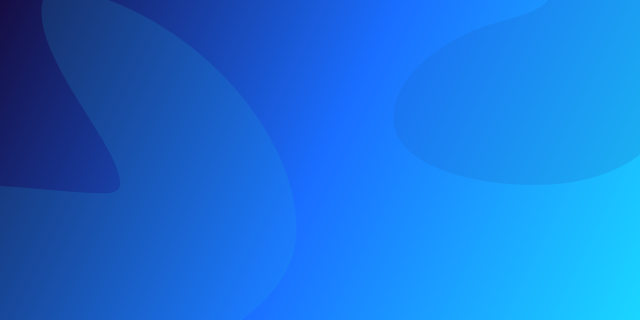
A Shadertoy shader for this background:

```glsl
// Diagonal navy-to-cyan gradient with two large translucent flowing blobs.

// Adds one cubic curve to an outline: x = squared distance, y = inside sign.
void addCurve(inout vec2 outline, vec2 p, vec2 a, vec2 b, vec2 c, vec2 d) {
    const int STEPS = 28;
    vec2 start = a;
    for (int i = 1; i <= STEPS; i++) {
        float t = float(i) / float(STEPS), s = 1.0 - t;
        vec2 end = s * s * s * a + 3.0 * s * s * t * b + 3.0 * s * t * t * c + t * t * t * d;
        vec2 edge = end - start, toP = p - start;
        vec2 gap = toP - edge * clamp(dot(toP, edge) / dot(edge, edge), 0.0, 1.0);
        outline.x = min(outline.x, dot(gap, gap));
        // Flip the sign for each edge crossed by a horizontal ray
        if ((start.y > p.y) != (end.y > p.y) && toP.x < edge.x * toP.y / edge.y)
            outline.y = -outline.y;
        start = end;
    }
}

float coverage(vec2 outline, float pixel) {
    return smoothstep(-0.7 * pixel, 0.7 * pixel, -outline.y * sqrt(outline.x));
}

// Left blob: a notch at the upper left and a broad curved right side
float leftBlob(vec2 p, float pixel) {
    vec2 o = vec2(1e6, 1.0);
    addCurve(o, p, vec2(-5, 57.8), vec2(10.4, 58.6), vec2(23.4, 60.4), vec2(32.6, 60.4));
    addCurve(o, p, vec2(32.6, 60.4), vec2(37, 60.4), vec2(38.5, 58.9), vec2(37, 54.2));
    addCurve(o, p, vec2(37, 54.2), vec2(33.6, 41.7), vec2(11.7, 18.2), vec2(13, 2.1));
    addCurve(o, p, vec2(13, 2.1), vec2(13.3, -4.7), vec2(24, -4.7), vec2(33.9, 0));
    addCurve(o, p, vec2(33.9, 0), vec2(67.2, 12.5), vec2(92.7, 44.8), vec2(92.7, 71.6));
    addCurve(o, p, vec2(92.7, 71.6), vec2(92.7, 82.8), vec2(85.9, 92.7), vec2(74.2, 101));
    addCurve(o, p, vec2(74.2, 101), vec2(26, 156), vec2(-78, 130), vec2(-5, 57.8));
    return coverage(o, pixel);
}

// Right blob: a rounded lobe that runs off the upper right corner
float rightBlob(vec2 p, float pixel) {
    vec2 o = vec2(1e6, 1.0);
    addCurve(o, p, vec2(171.9, -1), vec2(168.2, 5.7), vec2(155.7, 5.2), vec2(143.8, 11.5));
    addCurve(o, p, vec2(143.8, 11.5), vec2(131.5, 17.7), vec2(122.9, 27.1), vec2(122.9, 37));
    addCurve(o, p, vec2(122.9, 37), vec2(122.9, 50), vec2(143.2, 57.8), vec2(167.2, 57.8));
    addCurve(o, p, vec2(167.2, 57.8), vec2(182.3, 57.8), vec2(194, 53.6), vec2(201.8, 46.9));
    addCurve(o, p, vec2(201.8, 46.9), vec2(224, 26), vec2(208, -39), vec2(171.9, -1));
    return coverage(o, pixel);
}

void mainImage(out vec4 fragColor, in vec2 fragCoord) {
    // Percent of canvas height, 200 wide, measured down from the top
    vec2 uv = fragCoord / iResolution.xy;
    vec2 p = vec2(200.0 * uv.x, 100.0 * (1.0 - uv.y));
    float pixel = 100.0 / iResolution.y;

    // Three-stop gradient from the top left to the bottom right
    vec3 navy = vec3(0.08, 0.05, 0.26);
    vec3 blue = vec3(0.10, 0.43, 1.0);
    vec3 cyan = vec3(0.10, 0.84, 1.0);
    float t = dot(p, vec2(2, 1)) / 500.0;
    vec3 color = mix(navy, blue, clamp(2.0 * t, 0.0, 1.0));
    color = mix(color, cyan, clamp(2.0 * t - 1.0, 0.0, 1.0));

    // Translucent overlays
    color = mix(color, vec3(0.11, 0.70, 0.87), 0.16 * leftBlob(p, pixel));
    color = mix(color, vec3(0.12, 0.37, 0.74), 0.19 * rightBlob(p, pixel));

    fragColor = vec4(color, 1.0);
}
```
